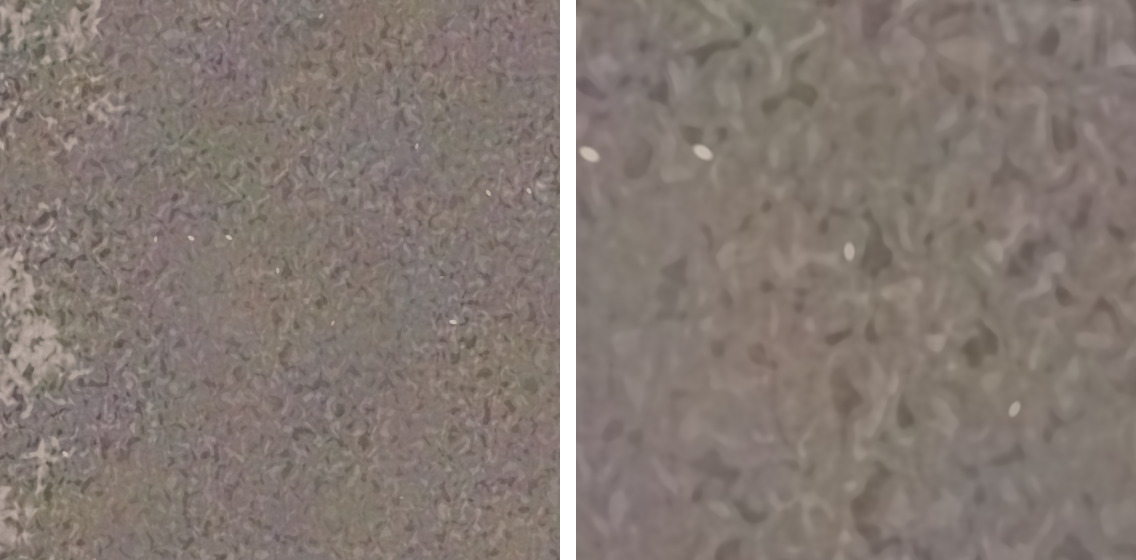
Left, the full canvas; right, a detail of the centre.
A WebGL 1 fragment shader for this texture:

```glsl
precision highp float;

// Weathered grey-brown stone: soft mottled flakes made from warped gradient
// noise, with slow colour drift, pale worn patches gathering at the left edge
// and a few bright mineral specks.

uniform vec2 u_resolution;

const vec3 STONE = vec3(0.508, 0.464, 0.442);
const vec3 PALE = vec3(0.675, 0.620, 0.590);
const vec3 SPECK = vec3(0.800, 0.755, 0.710);
const vec3 OCHRE_DRIFT = vec3(0.030, 0.012, -0.035);
const vec3 MAUVE_DRIFT = vec3(0.022, -0.026, 0.016);

const vec2 FLAKE_SCALE = vec2(50.0, 40.0);   // flakes per canvas side
const vec2 CHIP_SCALE = vec2(98.0, 80.0);
const float FINE_SCALE = 170.0;
const float WARP_SCALE = 32.0;
const float WARP_AMOUNT = 0.013;
const vec2 RELIEF_SHIFT = vec2(0.005, -0.006);

const float LIGHT_FLAKE = 0.052;
const float DARK_FLAKE = 0.066;
const float CHIP_TONE = 0.085;
const float RELIEF_TONE = 0.045;
const float FINE_TONE = 0.035;

const float WORN_WIDTH = 0.36;               // reach of the worn left side
const float SPECK_CELLS = 13.0;
const float SPECK_CHANCE = 0.07;
const float SPECK_RADIUS = 0.0075;

vec2 hash2(vec2 cell) {
  vec2 s = vec2(dot(cell, vec2(127.1, 311.7)), dot(cell, vec2(269.5, 183.3)));
  return fract(sin(s) * 43758.5453);
}

float cornerSlope(vec2 cell, vec2 corner, vec2 f) {
  return dot(hash2(cell + corner) * 2.0 - 1.0, f - corner);
}

// Gradient noise, centred on zero
float noise(vec2 p) {
  vec2 cell = floor(p);
  vec2 f = fract(p);
  vec2 u = f * f * f * (f * (f * 6.0 - 15.0) + 10.0);
  float low = mix(cornerSlope(cell, vec2(0.0, 0.0), f),
                  cornerSlope(cell, vec2(1.0, 0.0), f), u.x);
  float high = mix(cornerSlope(cell, vec2(0.0, 1.0), f),
                   cornerSlope(cell, vec2(1.0, 1.0), f), u.x);
  return mix(low, high, u.y);
}

// Sparse elongated specks, one candidate per cell
float specks(vec2 p) {
  vec2 cell = floor(p * SPECK_CELLS);
  vec2 pick = hash2(cell + 71.0);
  vec2 centre = (cell + 0.25 + 0.5 * hash2(cell + 19.0)) / SPECK_CELLS;
  vec2 d = p - centre;
  float angle = pick.y * 3.14159;
  d = vec2(cos(angle) * d.x + sin(angle) * d.y,
           cos(angle) * d.y - sin(angle) * d.x);
  float size = SPECK_RADIUS * (0.7 + 0.5 * pick.y);
  float shape = 1.0 - smoothstep(0.45, 1.0, length(d * vec2(1.0, 1.7)) / size);
  return shape * step(pick.x, SPECK_CHANCE) * (0.4 + 0.6 * pick.y);
}

void main() {
  vec2 p = gl_FragCoord.xy / min(u_resolution.x, u_resolution.y);

  // Warped coordinates give the flakes ragged outlines
  vec2 warp = vec2(noise(p * WARP_SCALE + 3.7), noise(p * WARP_SCALE + 41.3));
  vec2 q = p + WARP_AMOUNT * warp;

  float flake = noise(q * FLAKE_SCALE);
  float chip = noise(q * CHIP_SCALE + 17.0);
  float relief = flake - noise((q + RELIEF_SHIFT) * FLAKE_SCALE);
  float fine = noise(p * FINE_SCALE + 53.0);
  float ragged = flake + 0.5 * chip;

  // Flake contrast varies over the surface and grows towards the left
  float worn = 1.0 - smoothstep(0.0, WORN_WIDTH, p.x);
  float contrast = (0.85 + 0.45 * worn) * (1.0 + 0.9 * noise(p * 6.5 + 8.0));
  float tone = LIGHT_FLAKE * smoothstep(0.10, 0.34, ragged)
             - DARK_FLAKE * smoothstep(0.12, 0.38, -ragged)
             + CHIP_TONE * chip + RELIEF_TONE * relief + FINE_TONE * fine;

  // Slow drifts of brightness and hue
  float cloud = noise(p * 4.0 + 29.0) + 0.6 * noise(p * 11.0 + 5.0);
  vec3 color = STONE + tone * contrast + 0.025 * cloud;
  color += OCHRE_DRIFT * (noise(p * 5.0 + 61.0) + 0.5 * noise(p * 17.0 + 2.0));
  color += MAUVE_DRIFT * (noise(p * 6.0 + 83.0) + 0.5 * noise(p * 21.0 + 9.0));

  // Pale worn patches, broken up by the flakes
  float patches = 0.46 * worn + 0.85 * noise(p * vec2(9.0, 7.0) + 13.0)
                + 0.38 * ragged;
  float pale = smoothstep(0.42, 0.66, patches);
  vec3 paleColor = PALE + 0.6 * tone + 0.04 * noise(p * 14.0 + 37.0);
  color = mix(color, paleColor, 0.9 * pale);

  color = mix(color, SPECK, specks(p));
  gl_FragColor = vec4(clamp(color, 0.0, 1.0), 1.0);
}
```
